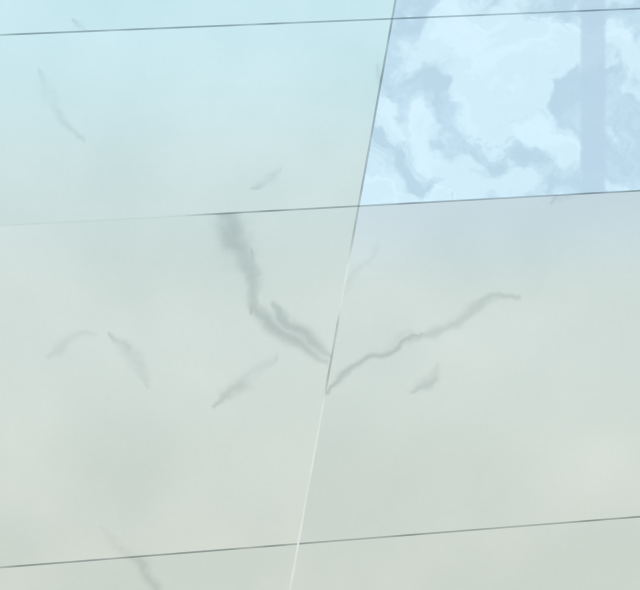
A WebGL 1 fragment shader for this texture:

```glsl
precision highp float;
// Large pale marble floor tiles seen in gentle perspective, with thin joints.
// Rows come from an inverse-depth mapping; veins are warped, tapered streaks
// seeded per tile, and a blue window reflection lies over the far right.

uniform vec2 u_resolution;

float hash(vec2 p) {
  vec3 h = fract(vec3(p.xyx) * 0.1031);
  h += dot(h, h.yzx + 33.33);
  return fract((h.x + h.y) * h.z);
}

float noise(vec2 p) {
  vec2 i = floor(p), f = fract(p);
  f = f * f * (3.0 - 2.0 * f);
  return mix(mix(hash(i), hash(i + vec2(1, 0)), f.x),
             mix(hash(i + vec2(0, 1)), hash(i + vec2(1, 1)), f.x), f.y);
}

float fbm(vec2 p) {
  float sum = 0.0, amp = 0.5;
  for (int i = 0; i < 5; i++) {
    sum += amp * noise(p);
    p = mat2(1.6, 1.2, -1.2, 1.6) * p + 7.3;
    amp *= 0.5;
  }
  return sum;
}

// Soft line from a to b, widest in the middle
float streak(vec2 p, vec2 a, vec2 b, float width) {
  vec2 d = b - a;
  float t = clamp(dot(p - a, d) / dot(d, d), 0.0, 1.0);
  float r = length(p - a - d * t) / (width * (0.35 + 2.6 * t * (1.0 - t)));
  return exp(-r * r);
}

// Faint veins with a different arrangement on every tile
float tileVeins(vec2 p, vec2 tile) {
  float sum = 0.0;
  for (int i = 0; i < 11; i++) {
    vec2 seed = tile * 17.0 + vec2(float(i) * 3.7 + 40.0, 61.0);
    vec2 centre = vec2(hash(seed), hash(seed + 5.1));
    float angle = mix(-1.05, 0.75, step(0.5 - 0.3 * tile.x, hash(seed + 9.4)));
    vec2 reach = vec2(cos(angle), sin(angle)) * (0.025 + 0.06 * hash(seed + 2.8));
    float strength = 0.2 + 0.45 * hash(seed + 7.9);
    sum = max(sum, strength * streak(p, centre - reach, centre + reach, 0.009));
  }
  return sum;
}

float joint(float dist, float halfWidth, float pixel) {
  return 1.0 - smoothstep(halfWidth - 0.6 * pixel, halfWidth + 0.9 * pixel, abs(dist));
}

void main() {
  vec2 uv = gl_FragCoord.xy / u_resolution;
  float pixel = 1.0 / u_resolution.y;
  vec2 q = uv * vec2(1.085, 1.0);

  // Perspective floor coordinates
  float dx = uv.x - 0.5;
  float level = (uv.y - 0.09 * dx) / (1.0 - 0.047 * dx);
  float depth = 2.078 - level;
  float row = 5.048 / depth - 2.528;
  float rowDist = (fract(row + 0.5) - 0.5) * depth * depth / 5.048;
  float side = uv.x - 0.453 - 0.165 * uv.y;
  float right = smoothstep(-pixel, pixel, side);
  float far = smoothstep(0.997, 1.003, row);
  vec2 tile = vec2(step(0.0, side), floor(row));

  // Stone: warm near the viewer, cool towards the far end
  vec3 color = mix(vec3(0.815, 0.848, 0.815), vec3(0.81, 0.865, 0.85),
                   smoothstep(0.0, 0.6, uv.y));
  color = mix(color, vec3(0.795, 0.895, 0.91), smoothstep(0.48, 0.9, uv.y));
  color = mix(color, vec3(0.775, 0.85, 0.885),
              0.8 * right * smoothstep(0.5, 0.66, uv.y));
  float cloud = fbm(q * 5.0 + tile * 13.0);
  color += (cloud - 0.48) * vec3(0.07, 0.055, 0.055);

  // Veins, bent by noise
  vec2 bend = vec2(fbm(q * 11.0 + 3.0), fbm(q * 11.0 + 31.0)) - 0.48;
  vec2 p = uv + 0.075 * bend;
  float patchy = smoothstep(0.25, 0.65, fbm(q * 18.0 + 50.0));
  float veins = tileVeins(p, tile) * (0.35 + 0.65 * patchy);

  float near = 1.0 - far;
  float broad = streak(p, vec2(0.33, 0.64), vec2(0.40, 0.54), 0.017);
  broad = max(broad, streak(p, vec2(0.39, 0.58), vec2(0.40, 0.47), 0.012));
  broad = max(broad, streak(p, vec2(0.395, 0.49), vec2(0.51, 0.375), 0.015));
  broad = max(broad, streak(p, vec2(0.445, 0.48), vec2(0.52, 0.385), 0.014));
  veins = max(veins, 0.75 * broad * (0.6 + 0.4 * patchy) * near * (1.0 - right));
  float slanted = streak(p, vec2(0.51, 0.33), vec2(0.66, 0.435), 0.007);
  slanted = max(slanted, 0.7 * streak(p, vec2(0.62, 0.41), vec2(0.79, 0.5), 0.009));
  veins = max(veins, 0.65 * slanted * near * right);
  color = mix(color, color * vec3(0.83, 0.845, 0.85), veins);

  // Window reflection with mottled marbling and a dim upright bar
  float mottle = fbm(q * 13.0 + bend * 3.0);
  float ridge = 1.0 - smoothstep(0.0, 0.09, abs(fbm(q * 7.0 + bend * 1.5 + 20.0) - 0.48));
  vec3 sky = mix(vec3(0.73, 0.85, 0.92), vec3(0.83, 0.94, 0.995),
                 smoothstep(0.3, 0.56, mottle));
  sky += 0.025 * ridge - 0.03 * veins;
  float bar = smoothstep(0.904, 0.911, uv.x) - smoothstep(0.942, 0.949, uv.x);
  sky = mix(sky, vec3(0.725, 0.835, 0.91), 0.8 * bar);
  color = mix(color, sky, 0.9 * far * right);
  color += vec3(-0.005, 0.018, 0.03) * far * (1.0 - right) * smoothstep(0.7, 1.0, uv.y);

  // Joints: the middle one fades at the left, the upright one turns pale
  float worn = 0.55 + 0.45 * noise(vec2(q.x * 26.0, tile.x));
  float middle = step(abs(row - 1.0), 0.5);
  float fade = mix(1.0, smoothstep(0.27, 0.37, uv.x) * 0.9 + 0.1, middle);
  color = mix(color, color * vec3(0.67, 0.69, 0.70),
              joint(rowDist, 0.0012, pixel) * worn * fade);
  float dark = smoothstep(0.54, 0.63, uv.y);
  dark = max(dark, 0.7 * streak(uv, vec2(0.51, 0.35), vec2(0.527, 0.45), 0.05));
  float chipped = 0.45 + 0.55 * noise(vec2(q.y * 38.0, 8.0));
  vec3 upright = mix(vec3(0.87, 0.905, 0.885), color * 0.7, dark);
  color = mix(color, upright, joint(side, 0.0014, pixel) * chipped);

  color += (noise(q * 240.0) - 0.5) * 0.006;
  gl_FragColor = vec4(color, 1.0);
}
```
